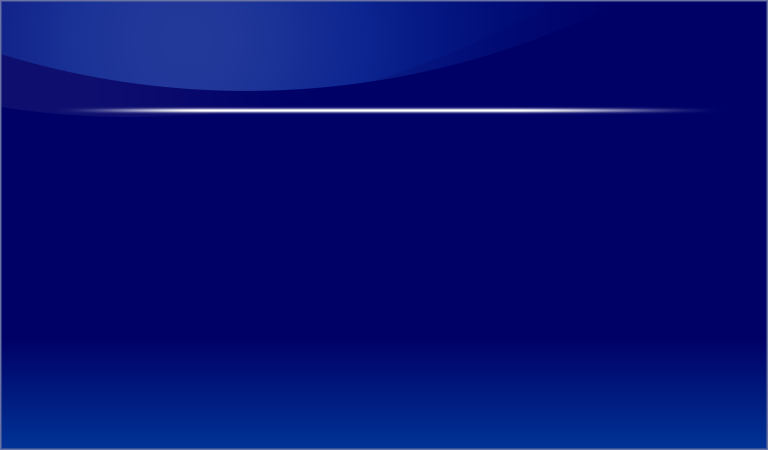
A WebGL 2 fragment shader for this background:

```glsl
#version 300 es
precision highp float;

uniform vec2 u_resolution;
out vec4 fragColor;

const vec3 NAVY = vec3(0.0, 0.004, 0.402);
const vec3 ROYAL = vec3(0.0, 0.10, 0.54);
const vec3 FLOOR_BLUE = vec3(0.0, 0.20, 0.59);
const vec3 FRAME = vec3(0.41, 0.45, 0.64);
const vec3 WHITE = vec3(1.0);
const float ARC_RADIUS = 1.856;

// Coverage of a shape from its signed distance, negative inside
float coverage(float distanceToEdge, float pixel) {
    return clamp(0.5 - distanceToEdge / pixel, 0.0, 1.0);
}

// Large disc given by its lowest point
float discFromBottom(vec2 p, vec2 bottom, float radius) {
    return length(p - bottom - vec2(0.0, radius)) - radius;
}

// Rises between the first pair of stops and falls between the second
float fadeBothEnds(float x, vec2 rise, vec2 fall) {
    return smoothstep(rise.x, rise.y, x) * (1.0 - smoothstep(fall.x, fall.y, x));
}

float gaussian(float x, float width) {
    return exp(-x * x / (width * width));
}

// Distance inward from the nearest canvas side
float insetDistance(vec2 p, vec2 size) {
    vec2 inset = min(p, size - p);
    return min(inset.x, inset.y);
}

void main() {
    float pixel = 1.0 / u_resolution.y;
    vec2 p = gl_FragCoord.xy * pixel;
    vec2 size = u_resolution * pixel;

    // Navy field brightening toward the floor
    float floorLight = clamp(1.0 - p.y / 0.245, 0.0, 1.0);
    vec3 color = mix(NAVY, FLOOR_BLUE, floorLight);

    // Two overlapping glass arcs
    float lowArc = coverage(discFromBottom(p, vec2(0.289, 0.740), ARC_RADIUS), pixel);
    float highArc = coverage(discFromBottom(p, vec2(0.547, 0.798), ARC_RADIUS), pixel);

    float glowDistance = length(p - vec2(0.48, 0.91));
    float blueLight = clamp(1.6 * (1.0 - glowDistance / 0.89), 0.0, 1.0);
    color = mix(color, ROYAL, highArc * blueLight * mix(0.75, 1.0, lowArc));
    color = mix(color, WHITE, highArc * 0.115 * gaussian(glowDistance, 0.36));
    color = mix(color, WHITE, lowArc * 0.052 * (1.0 - smoothstep(0.13, 0.75, p.x)));

    // Thin light streak with tapering ends
    float streak = fadeBothEnds(p.x, vec2(0.11, 0.46), vec2(1.12, 1.62));
    color = mix(color, WHITE, streak * gaussian(p.y - 0.7545, 0.0046));

    // Pale frame
    color = mix(color, FRAME, coverage(insetDistance(p, size) - 0.0033, pixel));

    fragColor = vec4(color, 1.0);
}
```
